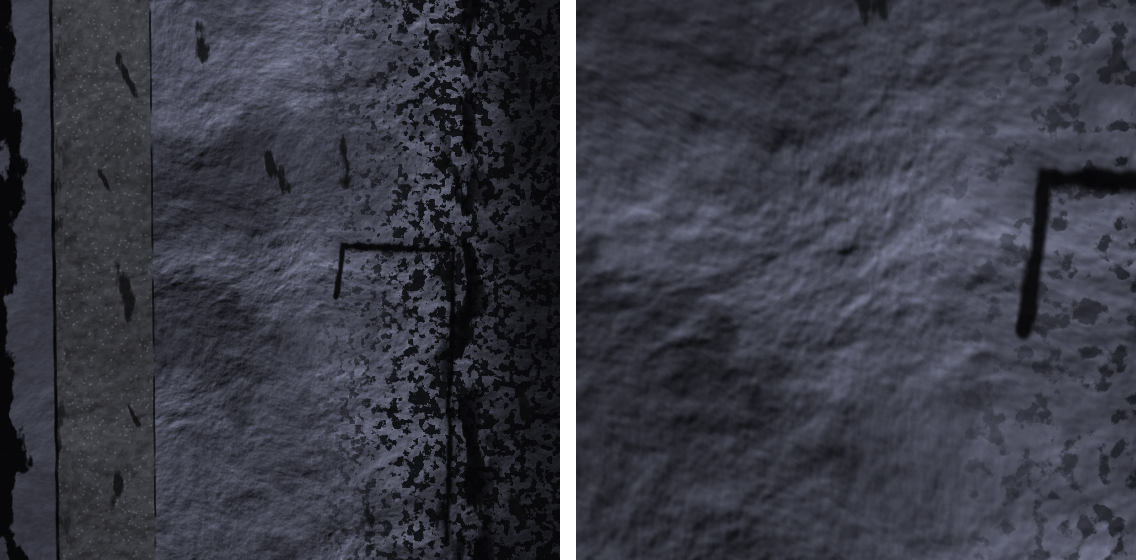
Left, the full canvas; right, a detail of the centre.
This texture is drawn by a Shadertoy shader. Its source:

```glsl
// Dark, wet-looking painted wall: a ragged black border, a gritty upright strip,
// lumpy slate paint with cracks, a raised panel and a pitted, shadowed right side.
// Layered noise gives tone and relief, cellular noise the grit, segments the panel.

const vec3 SLATE_TINT = vec3(0.965, 0.99, 1.18);
const vec3 GRIT_TINT = vec3(1.0, 1.01, 1.10);
const vec3 STAIN_COLOR = vec3(0.055, 0.056, 0.060);
const vec3 BLACK_COLOR = vec3(0.018, 0.018, 0.024);
const vec2 LIGHT_STEP = vec2(-0.0016, 0.0028);
const float RELIEF_GAIN = 1.25;
const float GRIT_SCALE = 150.0;
const vec2 CRACK_GRID = vec2(7.0, 5.0);
const float CRACK_CHANCE = 0.48;
const vec2 PANEL_LEFT = vec2(0.614, 0.562);
const vec2 PANEL_RIGHT = vec2(0.808, 0.553);
const vec2 PANEL_FOOT = vec2(0.798, 0.035);
const vec2 PANEL_CRACK = vec2(0.600, 0.470);

float hash(vec2 p) {
    vec3 q = fract(p.xyx * 0.1031);
    q += dot(q, q.yzx + 33.33);
    return fract((q.x + q.y) * q.z);
}

float noise(vec2 p) {
    vec2 i = floor(p), f = fract(p);
    f = f * f * (3.0 - 2.0 * f);
    return mix(mix(hash(i), hash(i + vec2(1, 0)), f.x),
               mix(hash(i + vec2(0, 1)), hash(i + vec2(1, 1)), f.x), f.y);
}

float fbm(vec2 p) {
    float sum = 0.0, amp = 0.52;
    for (int i = 0; i < 5; i++) {
        sum += amp * noise(p);
        p = mat2(0.9, 0.436, -0.436, 0.9) * p * 2.03 + 7.3;
        amp *= 0.5;
    }
    return sum;
}

// Nearest cell point: distance and a random value of that cell
vec2 cells(vec2 p) {
    vec2 base = floor(p), best = vec2(9.0, 0.0);
    for (int k = 0; k < 9; k++) {
        vec2 c = base + vec2(k % 3 - 1, k / 3 - 1);
        float d = length(c + vec2(hash(c), hash(c + 51.7)) - p);
        if (d < best.x) best = vec2(d, hash(c + 17.1));
    }
    return best;
}

float height(vec2 p) {
    vec2 w = p + 0.04 * vec2(noise(p * 9.0), noise(p * 9.0 + 31.0));
    return fbm(w * vec2(15.0, 19.0)) + 0.25 * fbm(w * 60.0);
}

float segment(vec2 p, vec2 a, vec2 b) {
    vec2 d = b - a;
    return length(p - a - d * clamp(dot(p - a, d) / dot(d, d), 0.0, 1.0));
}

// One ragged, slanted upright crack in some cells of a grid
float cracks(vec2 p, float streak) {
    vec2 g = p * CRACK_GRID, id = floor(g);
    vec2 jitter = vec2(hash(id + 3.1), hash(id + 8.7)) - 0.5;
    vec2 q = (fract(g) - 0.5 - 0.35 * jitter) / CRACK_GRID;
    q.x += q.y * (0.55 * hash(id + 5.3) - 0.05);
    vec2 size = mix(vec2(0.007, 0.025), vec2(0.017, 0.062), hash(id + 2.9));
    float shape = 1.1 * streak - 0.6 * length(q / size);
    return smoothstep(0.02, 0.3, shape) * step(hash(id + 12.4), CRACK_CHANCE);
}

void mainImage(out vec4 fragColor, in vec2 fragCoord) {
    vec2 p = fragCoord / iResolution.xy;
    float patches = fbm(p * vec2(5.5, 6.5) + 0.9 * fbm(p * 11.0));
    float fine = fbm(p * 105.0);
    float streak = fbm(p * vec2(75.0, 30.0) + 4.0);
    float wobble = 0.006 * (fbm(p * 26.0) - 0.5);
    vec2 grit = cells(p * GRIT_SCALE);

    // Regions
    float seamA = p.x - 0.104 + 0.014 * p.y + wobble * 0.6;
    float seamB = p.x - 0.278 + 0.010 * p.y + wobble * 0.3;
    float strip = smoothstep(-0.001, 0.001, seamA) * smoothstep(0.001, -0.001, seamB);
    float wall = smoothstep(-0.001, 0.001, seamB);
    float rough = smoothstep(0.70, 0.88, p.x + 0.15 * (patches - 0.5));

    // Broad tone of the paint
    float tone = 0.235 + 0.035 * (p.y - 0.5) + 0.10 * (patches - 0.5);
    tone += wall * 0.12 * (smoothstep(0.47, 0.60, patches) - 0.4) * 0.55;
    tone += 0.055 * wall * smoothstep(0.44, 0.62, p.x + 0.25 * (p.y - 0.5));
    tone -= 0.035 * wall * smoothstep(0.17, 0.0, abs(p.x - 0.41)) * smoothstep(0.85, 0.4, p.y);
    tone -= 0.015 * strip;

    // Relief and grain
    float slope = height(p) - height(p + LIGHT_STEP);
    tone += RELIEF_GAIN * slope * mix(0.35, 1.0, wall) * (0.6 + 0.8 * patches);
    tone += (fine - 0.5) * (0.05 + 0.07 * strip + 0.13 * rough);
    tone += strip * 0.10 * smoothstep(0.45, 0.1, grit.x) * step(0.87, grit.y);
    tone *= mix(1.0, 0.36, smoothstep(0.77, 0.97, p.x));
    vec3 color = tone * mix(SLATE_TINT, GRIT_TINT, strip);

    // Pits, denser to the right
    float pitZone = smoothstep(0.45, 0.85, p.x) * (0.5 + patches);
    float pits = smoothstep(0.60, 0.74, fine + 0.13 * pitZone) * pitZone;
    color = mix(color, BLACK_COLOR, clamp(pits, 0.0, 0.85));

    // Cracks and stains
    float stain = strip * smoothstep(0.045, 0.0, seamA) * smoothstep(0.52, 0.72, streak);
    color = mix(color, STAIN_COLOR, 0.75 * stain);
    float crack = cracks(p + wobble, streak) * smoothstep(0.10, 0.13, p.x);
    color = mix(color, STAIN_COLOR * 0.8, 0.8 * crack);

    // Upright seams
    float lineA = smoothstep(0.0045, 0.001, abs(seamA)) * (0.55 + 0.7 * streak);
    float lineB = smoothstep(0.0028, 0.0006, abs(seamB)) * smoothstep(0.3, 0.6, noise(p.yy * 17.0));
    color = mix(color, BLACK_COLOR, clamp(max(lineA, 0.75 * lineB), 0.0, 0.95));

    // Raised panel: dark rim, soft shadow and a pale lip
    vec2 q = p + wobble * vec2(1.6, 1.0);
    float top = segment(q, PANEL_LEFT, PANEL_RIGHT);
    float side = segment(q, PANEL_RIGHT, PANEL_FOOT);
    float left = segment(q, PANEL_LEFT, PANEL_CRACK);
    float rim = min(top, min(left * 1.3, side * 1.25));
    float lip = segment(q + vec2(-0.008, 0.014), PANEL_LEFT, PANEL_RIGHT);
    color += 0.035 * SLATE_TINT * smoothstep(0.009, 0.0, min(lip, abs(side - 0.010) + 0.004));
    color *= 1.0 - 0.45 * exp(-70.0 * min(top, side));
    color = mix(color, BLACK_COLOR, 0.9 * smoothstep(0.0085, 0.002, rim + 0.008 * (streak - 0.5)));

    // Black flaking band beside the panel and ragged left border
    float band = smoothstep(0.075, 0.0, abs(p.x - 0.835 + 0.04 * (noise(p.yy * 6.0) - 0.5)));
    float flakes = smoothstep(0.58, 0.68, fbm(p * vec2(38.0, 15.0) + 2.0) + 0.17 * band) * band;
    float reach = 0.024 + 0.13 * (fbm(p * vec2(24.0, 11.0)) - 0.5) + 0.015 * smoothstep(0.75, 0.9, p.y);
    float border = smoothstep(0.006, -0.006, p.x - reach + 0.02 * (fine - 0.5));
    color = mix(color, BLACK_COLOR, max(0.93 * flakes, 0.95 * border));

    fragColor = vec4(clamp(color, 0.0, 1.0), 1.0);
}
```
